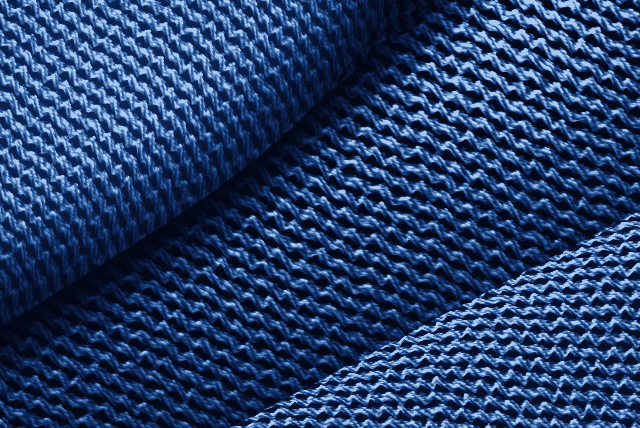
Reproduce this texture procedurally as a Shadertoy shader.

```glsl
// Three overlapping folds of coarse blue knit, lit from above with deep shadows in the creases.
const float TAU = 6.2831853;
const float YARN_RADIUS = 0.52;  // half width of a yarn, in rows
const float TWIST = 1.5;         // strand turns per stitch
const float FIBRE = 1.15;        // strength of the fibre grain
const float WANDER = 0.11;       // unevenness of the rows
const float EXPOSURE = 5.6;
const vec2 BACK_STITCH = vec2(0.041, 0.034);   // stitch length, row spacing
const vec2 MIDDLE_STITCH = vec2(0.056, 0.040);
const vec2 FRONT_STITCH = vec2(0.046, 0.035);
const float BACK_WAVE = 0.14;    // sideways swing of the yarns, in rows
const float MIDDLE_WAVE = 0.15;
const float FRONT_WAVE = 0.19;
const vec3 BLUES[6] = vec3[6](
    vec3(0.01, 0.025, 0.08), vec3(0.04, 0.11, 0.27), vec3(0.07, 0.22, 0.46),
    vec3(0.21, 0.40, 0.65), vec3(0.40, 0.57, 0.80), vec3(0.66, 0.79, 0.94));

vec2 hash2(vec2 p) {
    vec2 q = vec2(dot(p, vec2(127.1, 311.7)), dot(p, vec2(269.5, 183.3)));
    return fract(sin(q) * 43758.5);
}

// Cellular noise: distance to the nearest scattered point.
float cells(vec2 p) {
    vec2 cell = floor(p);
    float nearest = 2.0;
    for (int j = -1; j <= 1; j++)
        for (int i = -1; i <= 1; i++) {
            vec2 c = cell + vec2(i, j);
            nearest = min(nearest, length(c + hash2(c) - p));
        }
    return nearest;
}

// Height of wavy twisted yarns; neighbours swing apart to leave lens-shaped holes.
float yarnHeight(vec2 st, float wave) {
    float row = floor(st.y + 0.5);
    float height = 0.0;
    for (int i = -1; i <= 1; i++) {
        float k = row + float(i);
        float phase = TAU * (st.x + 0.5 * k) + 0.7 * sin(st.x * 1.7 + k * 2.4);
        float swing = wave * (1.0 + 0.4 * sin(st.x * 2.1 + k * 4.1));
        float centre = k + swing * sin(phase + 0.6 * sin(phase));
        float s = (st.y - centre) / YARN_RADIUS;
        float strand = 0.5 + 0.5 * sin(TAU * (st.x * TWIST + s * 1.1) + k * 1.9);
        float bump = 0.88 + 0.12 * cos(phase - 0.8);
        height = max(height, (1.0 - s * s) * (0.68 + 0.32 * strand) * bump);
    }
    return height;
}

// Brightness of the knit, in fabric space.
float knit(vec2 fabric, vec2 stitch, float wave) {
    vec2 st = fabric / stitch;
    st += WANDER * (sin(st.yx * vec2(0.9, 0.7) + 1.3) + 0.6 * sin(st.yx * 2.3 + st * 0.8));
    float fleck = cells(vec2(st.x * 3.2 + st.y * 1.5, st.y * 5.5 - st.x * 1.2));
    st.y += 0.16 * (fleck - 0.45);
    float h = yarnHeight(st, wave);
    float slope = h - yarnHeight(st + vec2(-0.08, 0.20), wave);
    float relief = smoothstep(0.12, 0.95, h) * 0.68 + max(slope, -0.35) * 0.55;
    return max(relief, 0.0) * (1.0 + FIBRE * (0.48 - fleck));
}

vec3 blueRamp(float tone) {
    float t = clamp(tone, 0.0, 4.999);
    int i = int(t);
    return mix(BLUES[i], BLUES[i + 1], fract(t));
}

// Round pool of light.
float glow(vec2 p, vec2 centre, float tightness) {
    return exp(-tightness * dot(p - centre, p - centre));
}

// Lower rim of the back fold, and rims of the middle and front folds.
float backRim(float x) { return 0.235 + 0.62 * x + 0.30 * pow(x, 5.0); }
float middleRim(float x) {
    float back = backRim(x);
    return min(back, mix(back, 0.10 + 0.885 * x, smoothstep(0.65, 0.80, x)));
}
float frontRim(float x) { return 0.53 * x - 0.285; }

// Back fold: rows swing towards vertical as the cloth rolls under.
float backFold(vec2 p, float d) {
    float roll = 0.10 * exp(-max(d, 0.0) / 0.15);
    vec2 fabric = vec2(dot(p, vec2(0.82, -0.57)), dot(p, vec2(0.57, 0.82)) + roll);
    float light = 0.14 + 0.66 * smoothstep(0.0, 0.25, d) + 0.30 * glow(p, vec2(0.27, 0.79), 6.0);
    return light * (knit(fabric, BACK_STITCH, BACK_WAVE) * 0.82 + 0.20);
}

// Middle fold: bright shoulder, falling into shade lower down.
float middleFold(vec2 p, float d) {
    float roll = -0.03 * exp(-max(d, 0.0) / 0.20);
    vec2 fabric = vec2(dot(p, vec2(0.93, -0.37)), p.y + 0.38 * p.x + roll);
    float light = smoothstep(-0.01, 0.16, d) * mix(1.10, 0.60, clamp(d / 0.5, 0.0, 1.0));
    light *= mix(0.58, 1.08, smoothstep(0.0, 1.2, p.x));
    light += 0.32 * glow(p, vec2(1.24, 0.95), 11.0);
    return light * (knit(fabric, MIDDLE_STITCH, MIDDLE_WAVE) + 0.02);
}

// Front fold: rows tighten and tilt along its rim.
float frontFold(vec2 p, float d) {
    float roll = 0.063 * exp(-max(d, 0.0) / 0.07);
    vec2 fabric = vec2(p.x - 0.10 * p.y, p.y + 0.10 * p.x + roll);
    float light = 0.82 + 0.45 * exp(-max(d, 0.0) / 0.13);
    light *= mix(0.82, 1.0, smoothstep(0.5, 1.2, p.x));
    return light * (knit(fabric, FRONT_STITCH, FRONT_WAVE) + 0.07);
}

void mainImage(out vec4 fragColor, in vec2 fragCoord) {
    vec2 p = fragCoord / iResolution.y;
    float soft = 1.2 / iResolution.y;

    // Signed distance into each fold.
    float back = (p.y - backRim(p.x)) * 0.80;
    float middle = (middleRim(p.x) - p.y) * 0.75;
    float front = (frontRim(p.x) - p.y) * 0.88;

    // Layer the folds over the dark crease.
    float tone = 0.15 * knit(p.yx, BACK_STITCH, BACK_WAVE);
    tone = mix(tone, middleFold(p, middle), smoothstep(-soft, soft, middle));
    tone = mix(tone, backFold(p, back), smoothstep(-soft, soft, back));
    tone *= 1.0 - 0.35 * exp(-max(-front, 0.0) / 0.05) * step(front, 0.0);
    tone = mix(tone, frontFold(p, front), smoothstep(-soft, soft, front));

    fragColor = vec4(blueRamp(tone * EXPOSURE), 1.0);
}
```
